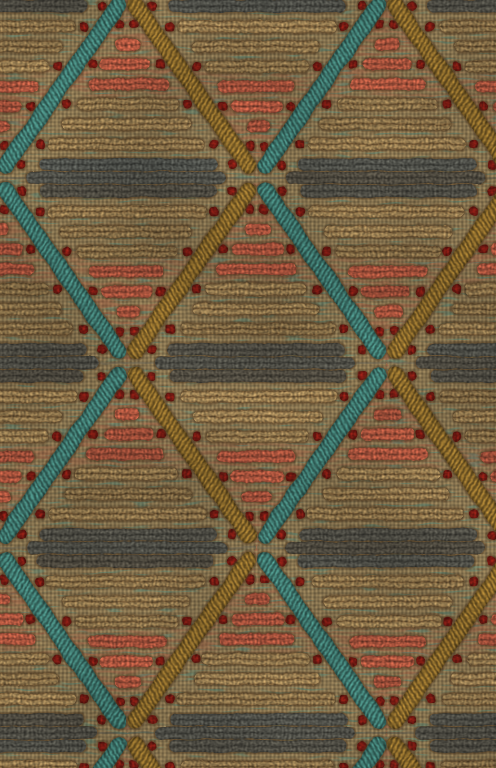
This pattern is drawn by a WebGL 2 fragment shader. Its source:

```glsl
#version 300 es
precision highp float;
uniform vec2 u_resolution;
out vec4 outColor;

// Lengths are in hundredths of the canvas height
const vec2 PERIOD = vec2(33.85, 48.18);
const vec2 CENTRE = vec2(33.46, 52.75);
const float BAND_RADIUS = 1.05;
const float BAND_INSET = 1.95;
const float RIB_PITCH = 0.62;
const float ROW_START = 4.4;
const float ROW_PITCH = 2.6;
const float BAR_LENGTH = 10.1;
const float BAR_TAPER = 1.69;
const float BAR_RADIUS = 0.76;
const float GREY_PITCH = 1.72;
const float DOT_RADIUS = 0.6;
const float WEAVE_PITCH = 0.52;

const vec3 GROUND = vec3(0.56, 0.48, 0.33);
const vec3 TAN = vec3(0.59, 0.49, 0.32);
const vec3 BROWN = vec3(0.32, 0.23, 0.13);
const vec3 GREY = vec3(0.31, 0.32, 0.30);
const vec3 CORAL = vec3(0.67, 0.33, 0.24);
const vec3 CRIMSON = vec3(0.46, 0.10, 0.07);
const vec3 TEAL = vec3(0.27, 0.52, 0.48);
const vec3 MUSTARD = vec3(0.59, 0.45, 0.18);

float hash(vec2 p) {
  vec3 q = fract(vec3(p.xyx) * 0.1031);
  q += dot(q, q.yzx + 33.33);
  return fract((q.x + q.y) * q.z);
}

float corner(vec2 cell, vec2 offset) {
  float angle = 6.2832 * hash(cell);
  return dot(vec2(cos(angle), sin(angle)), offset);
}

// Gradient noise, about -0.7 to 0.7
float noise(vec2 p) {
  vec2 i = floor(p), f = fract(p);
  vec2 u = f * f * f * (f * (f * 6.0 - 15.0) + 10.0);
  vec2 e = vec2(1.0, 0.0);
  return mix(mix(corner(i, f), corner(i + e, f - e), u.x),
             mix(corner(i + e.yx, f - e.yx), corner(i + 1.0, f - 1.0), u.x), u.y);
}

float capsule(vec2 p, float halfLength, float radius) {
  return length(vec2(max(abs(p.x) - halfLength + radius, 0.0), p.y)) - radius;
}

// Lays a raised yarn shape over the cloth, with a soft dark rim
vec3 lay(vec3 cloth, vec3 yarn, float d, float px) {
  cloth = mix(cloth, BROWN, 0.6 * (1.0 - smoothstep(0.0, 0.4, d)));
  return mix(cloth, yarn, 1.0 - smoothstep(-px, px, d));
}

void main() {
  float px = 100.0 / u_resolution.y * 0.6;
  vec2 flat_ = gl_FragCoord.xy / u_resolution.y * 100.0;
  vec2 p = flat_ + 0.22 * vec2(noise(flat_ * 0.4), noise(flat_ * 0.4 + 40.0));

  // Two interlocked lattices of diamonds
  vec2 a = p - CENTRE;
  vec2 cellA = floor(a / PERIOD + 0.5);
  vec2 b = a - 0.5 * PERIOD;
  vec2 cellB = floor(b / PERIOD + 0.5);
  a -= cellA * PERIOD;
  b -= cellB * PERIOD;
  vec2 extent = 0.5 * PERIOD;
  bool inA = dot(abs(a) / extent, vec2(1.0)) < 1.0;
  vec2 q = inA ? a : b;
  vec2 id = inA ? cellA * 2.0 : cellB * 2.0 + 1.0;
  vec2 fold = abs(q);
  float side = sign(q.y);

  // Woven ground with stray coloured threads
  vec2 weave = sin(flat_ * 6.2832 / WEAVE_PITCH);
  float streak = noise(vec2(p.x * 0.25, p.y * 2.2));
  vec3 color = GROUND * (0.91 + 0.09 * weave.x + 0.07 * weave.y);
  float pink = smoothstep(8.0, 12.5, fold.y) * smoothstep(-0.25, 0.35, streak);
  color = mix(color, CORAL, 0.35 * pink);
  color = mix(color, TEAL, 0.4 * smoothstep(0.12, 0.5, noise(vec2(p.x * 0.3, p.y * 2.5) + 70.0)));
  color = mix(color, GREY, 0.35 * (1.0 - smoothstep(0.08, 0.2, fold.y)));

  // Pile loops shared by all yarns
  float loops = 1.0 + 0.35 * noise(p * vec2(2.6, 3.2)) + 0.08 * sin(p.x * 11.0 + 3.0 * noise(p));

  // Tapering bars, tan then coral towards each tip
  float row = clamp(floor((fold.y - ROW_START) / ROW_PITCH + 0.5), 0.0, 5.0);
  vec2 rowId = id * 17.0 + vec2(row, side * 3.0);
  vec2 bar = vec2(q.x - 0.5 * (hash(rowId) - 0.5), fold.y - ROW_START - row * ROW_PITCH);
  float barLength = BAR_LENGTH - BAR_TAPER * row + 0.5 * (hash(rowId + 5.0) - 0.5);
  float rough = 0.16 * noise(p * 1.7);
  float ridge = abs(sin(3.1416 * (bar.y + rough) / BAR_RADIUS));
  bool isTan = row < 2.5;
  vec3 yarn = isTan ? mix(BROWN, TAN, 0.25 + 0.75 * ridge) : CORAL * (0.72 + 0.3 * ridge);
  yarn *= loops * (0.93 + 0.14 * hash(rowId + 9.0));
  color = lay(color, yarn, capsule(bar, barLength, BAR_RADIUS) + rough, px);

  // Three grey bars across the waist
  float greyRow = clamp(floor(q.y / GREY_PITCH + 0.5), -1.0, 1.0);
  vec2 greyId = id * 13.0 + greyRow;
  vec2 grey = vec2(q.x - 0.5 * (hash(greyId) - 0.5), q.y - greyRow * GREY_PITCH);
  float greyLength = 13.0 - 1.45 * abs(greyRow);
  float greyRidge = abs(sin(3.1416 * (grey.y + rough) / 0.8));
  vec3 greyYarn = mix(GREY, BROWN, 0.3 * hash(greyId + 3.0)) * (0.72 + 0.32 * greyRidge) * loops;
  color = lay(color, greyYarn, capsule(grey, greyLength, 0.8) + 0.6 * rough, px);

  // Crimson tufts beside alternate rows and the grey bars
  float tuft = clamp(floor((fold.y - ROW_START) / (2.0 * ROW_PITCH) + 0.5), 0.0, 3.0);
  vec2 tuftAt = vec2(11.3 - 3.45 * tuft, ROW_START + 2.0 * ROW_PITCH * tuft);
  vec2 dots = min(abs(fold - tuftAt), abs(fold - vec2(13.7, GREY_PITCH)));
  float tuftD = min(length(fold - tuftAt), length(fold - vec2(13.7, GREY_PITCH)));
  tuftD = mix(tuftD, max(dots.x, dots.y), 0.25) - DOT_RADIUS;
  color = lay(color, CRIMSON * loops * (1.1 - 0.3 * smoothstep(-0.5, 0.0, tuftD)), tuftD + rough, px);

  // Ribbed zigzag bands along the diamond edges
  vec2 edge = abs(a) - 0.5 * extent;
  vec2 axis = normalize(vec2(extent.x, -extent.y));
  vec2 band = vec2(dot(edge, axis), dot(edge, vec2(-axis.y, axis.x)));
  float bandD = capsule(band, 0.5 * length(extent) - BAND_INSET + BAND_RADIUS, BAND_RADIUS);
  float ribs = 0.5 + 0.5 * sin(6.2832 * (band.x + 0.45 * band.y + rough) / RIB_PITCH);
  vec3 bandYarn = (a.x > 0.0 ? TEAL : MUSTARD) * (0.68 + 0.38 * ribs);
  bandYarn *= 1.0 - 0.25 * smoothstep(-0.5, 0.0, bandD);
  color = lay(color, bandYarn * (0.5 + 0.5 * loops), bandD + 0.5 * rough, px);

  // Uneven fading and fine fibre grain
  color *= 0.99 + 0.14 * noise(flat_ * 0.07) + 0.16 * noise(flat_ * 2.3);
  outColor = vec4(clamp(color, 0.0, 1.0), 1.0);
}
```
